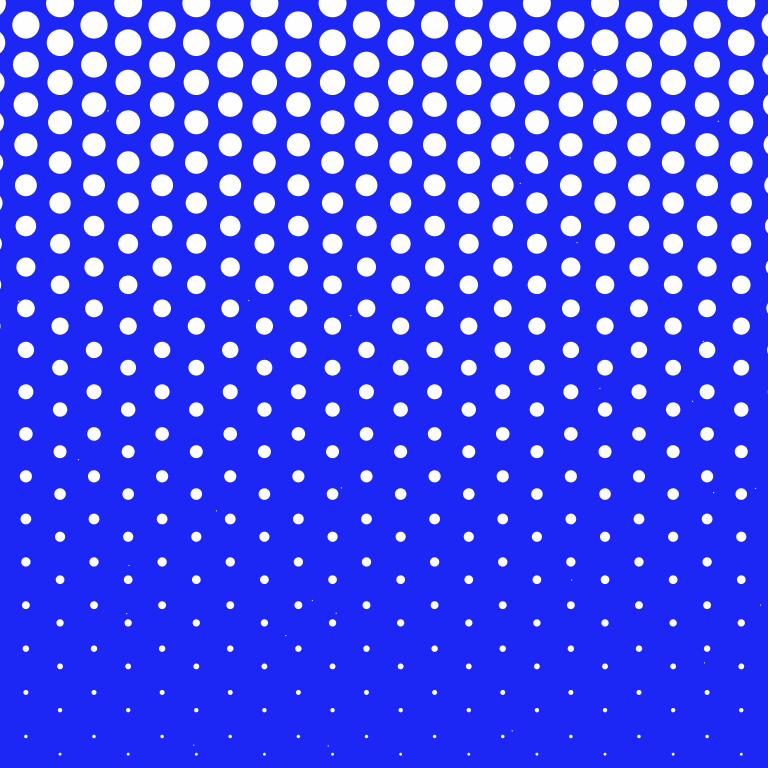
A Shadertoy shader for this pattern:

```glsl
// Halftone fade: two interleaved lattices of white dots on vivid blue.
// Dots shrink linearly down the canvas while the row spacing slowly widens;
// a sparse hashed scatter of tiny specks gives a worn print feel.

// Hash without sine
float hash(vec2 p) {
    vec3 q = fract(vec3(p.xyx) * 0.1031);
    q += dot(q, q.yzx + 33.33);
    return fract((q.x + q.y) * q.z);
}

// Antialiased disc coverage
float disc(vec2 offset, float radius, float pixel) {
    return clamp(0.5 + (radius - length(offset)) / pixel, 0.0, 1.0);
}

// One lattice, shifted by "shift"; p.y runs downward from the top
float dotLattice(vec2 p, vec2 shift, float pixel) {
    const float stepY = 0.05147, growth = 0.000178;
    vec2 origin = vec2(0.0337, 0.0325) + shift;

    // Invert y = stepY * n + growth * n^2 to find the nearest row
    float y = p.y - origin.y;
    float row = round(2.0 * y / (stepY + sqrt(stepY * stepY + 4.0 * growth * y)));
    float column = round((p.x - origin.x) / 0.0887);

    vec2 center = origin + vec2(column * 0.0887, row * (stepY + growth * row));
    float radius = max(0.01825 - 0.0167 * center.y, 0.0);
    return disc(p - center, radius, pixel);
}

// Rare tiny specks, one candidate per grid cell
float specks(vec2 p, float pixel) {
    vec2 cell = floor(p * 26.0);
    vec2 jitter = 0.1 + 0.8 * vec2(hash(cell + 17.0), hash(cell + 53.0));
    vec2 offset = p - (cell + jitter) / 26.0;
    float present = step(0.94, hash(cell + 5.0));
    return present * disc(offset, 0.0008, pixel) * 0.8;
}

void mainImage(out vec4 fragColor, in vec2 fragCoord) {
    float pixel = 1.0 / iResolution.y;
    vec2 p = fragCoord * pixel;
    p.y = 1.0 - p.y;

    // Second lattice sits half a column across and a short drop below
    float ink = dotLattice(p, vec2(0.0), pixel);
    ink = max(ink, dotLattice(p, vec2(0.0445, 0.0231), pixel));
    ink = max(ink, specks(p, pixel));

    vec3 blue = vec3(0.11, 0.15, 0.96);
    vec3 white = vec3(0.997);
    fragColor = vec4(mix(blue, white, ink), 1.0);
}
```
